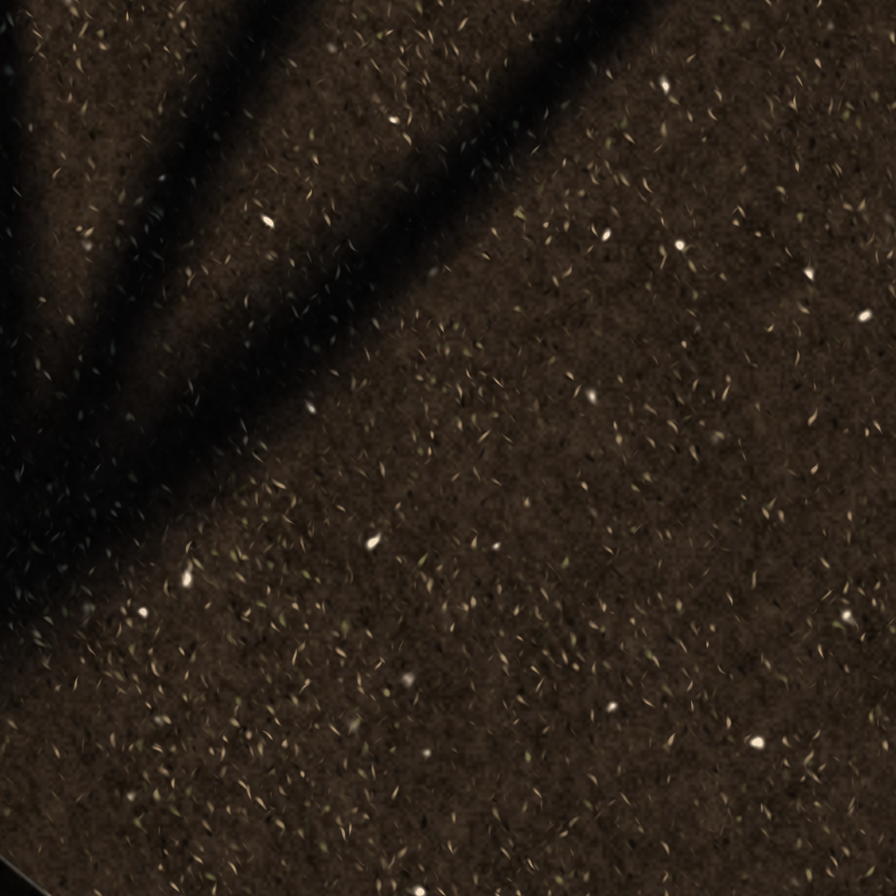
Reproduce this texture procedurally as a WebGL 2 fragment shader.

```glsl
#version 300 es
precision highp float;
// Dark brown speckled stone with tilted pale flecks, crossed by soft branching shadows.

#define STONE_DARK vec3(0.126, 0.095, 0.065)
#define STONE_LIGHT vec3(0.222, 0.170, 0.127)
#define FLECK_TAN vec3(0.64, 0.54, 0.41)
#define FLECK_OLIVE vec3(0.42, 0.41, 0.25)
#define GLINT vec3(0.96, 0.88, 0.77)
#define SHADOW_TINT vec3(0.15, 0.17, 0.24)
#define FLECK_SHADOW vec3(0.27, 0.34, 0.43)
#define FLECK_CELLS 42.0
#define GLINT_CELLS 8.5
#define GRAIN_CELLS 230.0
#define GRAIN_AMOUNT 0.065
#define LEAN vec2(0.45, -0.89)

uniform vec2 u_resolution;
out vec4 fragColor;

vec4 hash4(vec2 cell, float seed) {
    vec4 h = fract(vec4(cell.xyx, seed) * vec4(0.1031, 0.1030, 0.0973, 0.1099));
    h += dot(h, h.wzxy + 33.33);
    return fract((h.xxyz + h.yzzw) * h.zywx);
}

float valueNoise(vec2 p) {
    vec2 cell = floor(p), f = fract(p);
    f = f * f * (3.0 - 2.0 * f);
    float low = mix(hash4(cell, 3.0).x, hash4(cell + vec2(1, 0), 3.0).x, f.x);
    float high = mix(hash4(cell + vec2(0, 1), 3.0).x, hash4(cell + 1.0, 3.0).x, f.x);
    return mix(low, high, f.y);
}

// Coordinates along and across the main lean.
vec2 leaning(vec2 p) {
    return vec2(dot(p, LEAN), dot(p, vec2(-LEAN.y, LEAN.x)));
}

// Broad uneven patches from layered sines, about -1 to 1.
float patches(vec2 p) {
    float a = sin(p.x * 17.0 + 2.2 * sin(p.y * 9.0 + 1.0));
    float b = sin(dot(p, vec2(31.0, -23.0)) + 1.8 * sin(p.x * 13.0));
    float c = sin(dot(p, vec2(43.0, 29.0)) + 1.5 * sin(p.y * 21.0));
    return (a + b + c) / 3.0;
}

// Flecks gather in chains that follow the lean.
float crowding(vec2 p) {
    float chain = valueNoise(leaning(p) * vec2(7.0, 15.0) + 40.0);
    return 0.35 + 1.5 * smoothstep(0.35, 0.8, chain);
}

// Scattered tapered flecks: x is strength, y is a hue value.
// Size is half length and half width, in cells.
vec2 flecks(vec2 p, float cells, float density, float gather, vec2 size, float seed) {
    vec2 grid = p * cells, home = floor(grid), best = vec2(0.0);
    for (int j = -1; j <= 1; j++) {
        for (int i = -1; i <= 1; i++) {
            vec2 cell = home + vec2(i, j);
            vec4 place = hash4(cell, seed);
            vec4 look = hash4(cell, seed + 17.0);
            float crowd = mix(1.0, crowding((cell + 0.5) / cells), gather);
            if (place.z > density * crowd) continue;
            // Most lean down to the right, the rest up to the right.
            float angle = place.w < 0.7 ? -1.05 : 1.15;
            angle += (look.x - 0.5) * 0.8;
            vec2 axis = vec2(cos(angle), sin(angle));
            vec2 d = grid - cell - place.xy;
            vec2 q = vec2(dot(d, axis), dot(d, vec2(-axis.y, axis.x)));
            q /= size * (0.6 + 0.65 * look.yz);
            q.y /= 1.0 - 0.35 * clamp(q.x, -1.0, 1.0);
            float strength = 1.0 - smoothstep(0.0, 1.0, length(q));
            strength *= 0.3 + 0.7 * look.w;
            if (strength > best.x) best = vec2(strength, look.z);
        }
    }
    return best;
}

float softBand(float offset, float width) {
    return 1.0 - smoothstep(0.1 * width, 1.8 * width, abs(offset));
}

// Three dark branches that meet at the left edge.
float shadows(vec2 p) {
    float trunk = p.y - (0.352 + 0.69 * p.x + 0.36 * p.x * p.x);
    float s = 1.0 - softBand(0.73 * trunk, mix(0.085, 0.046, min(p.x * 1.8, 1.0)));
    float h = p.y - 0.5;
    float above = smoothstep(0.34, 0.46, p.y);
    float branch = p.x - (0.08 + 0.36 * h + 0.19 * h * h);
    s *= 1.0 - above * softBand(0.93 * branch, 0.047);
    s *= 1.0 - above * softBand(p.x, mix(0.065, 0.026, clamp(2.0 * h, 0.0, 1.0)));
    return 1.0 - s;
}

void main() {
    vec2 p = gl_FragCoord.xy / u_resolution;

    // Stone ground: mottling, slanted streaks and fine grain.
    float smear = valueNoise(vec2(dot(p, vec2(0.8, 0.6)) * 22.0, dot(p, vec2(-0.6, 0.8)) * 55.0));
    float flake = valueNoise(leaning(p) * vec2(65.0, 125.0));
    float tone = 0.5 + 0.17 * patches(p * 0.8 + 0.3) + 0.45 * (smear - 0.5) + 0.75 * (flake - 0.5);
    vec3 color = mix(STONE_DARK, STONE_LIGHT, tone);
    color += GRAIN_AMOUNT * (valueNoise(p * GRAIN_CELLS) - 0.5);

    // Flecks with slightly bent, lumpy outlines.
    vec2 bent = p + 0.0013 * sin(p.yx * vec2(230.0, 190.0) + 2.0 * sin(p * 90.0));
    float lumps = 0.55 + 0.9 * valueNoise(p * 155.0 + 9.0);
    vec2 pits = flecks(bent, FLECK_CELLS, 0.45, 0.7, vec2(0.40, 0.22), 5.0);
    vec2 faint = flecks(bent, FLECK_CELLS * 1.5, 0.55, 0.6, vec2(0.52, 0.22), 11.0);
    vec2 clear = flecks(bent, FLECK_CELLS, 0.50, 1.0, vec2(0.42, 0.17), 23.0);
    vec2 glint = flecks(bent, GLINT_CELLS, 0.50, 0.3, vec2(0.125, 0.080), 41.0);
    color *= 1.0 - 0.6 * pits.x;

    // Shade the ground more strongly than the flecks.
    float shade = shadows(p);
    vec3 fleckLight = mix(vec3(1.0), FLECK_SHADOW, shade);
    color *= mix(vec3(1.0), SHADOW_TINT, shade);
    vec3 faintColor = mix(FLECK_TAN, FLECK_OLIVE, smoothstep(0.3, 0.8, faint.y));
    vec3 clearColor = mix(FLECK_TAN, FLECK_OLIVE, smoothstep(0.6, 1.0, clear.y));
    color = mix(color, faintColor * fleckLight, 0.33 * faint.x * lumps);
    color = mix(color, clearColor * fleckLight, min(1.2 * clear.x * lumps, 1.0));
    color = mix(color, GLINT * fleckLight, min(2.0 * glint.x * glint.x * lumps, 1.0));

    // Dark corner with a thin pale rim.
    float corner = dot(p, vec2(0.63, 0.77)) - 0.034;
    color *= mix(0.2, 1.0, smoothstep(-0.006, 0.006, corner));
    color += vec3(0.16, 0.17, 0.17) * (1.0 - smoothstep(0.0, 0.004, abs(corner)));

    fragColor = vec4(clamp(color, 0.0, 1.0), 1.0);
}
```
